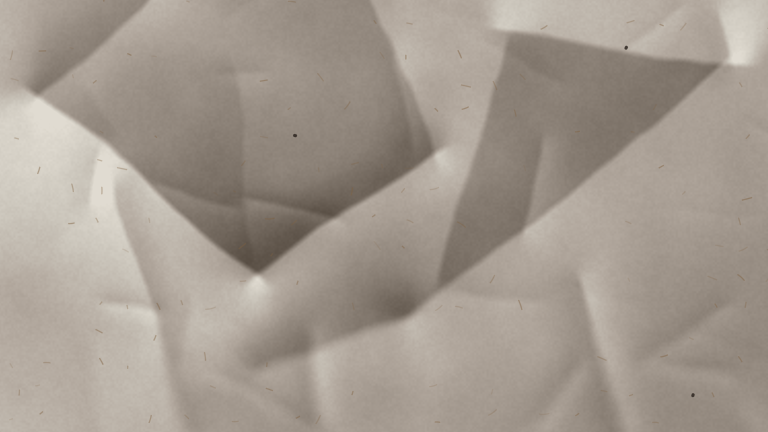
Write a Shadertoy shader that draws this texture.

```glsl
#define PAPER_TONE 0.635
#define FOLD_CONTRAST 1.0
#define FOLD_SOFTNESS 0.009
#define WRINKLE_SIZE 0.24
#define WRINKLE_CONTRAST 0.085
#define GRAIN_CONTRAST 0.035
#define FIBRE_CELL 0.065
#define FIBRE_DENSITY 0.3
#define FIBRE_COLOUR vec3(0.50, 0.38, 0.25)
#define SPECK_COLOUR vec3(0.17, 0.14, 0.12)

const int FOLD_COUNT = 11;

// Main folds: start and end points in units of the canvas height
const vec4 FOLD_LINE[FOLD_COUNT] = vec4[FOLD_COUNT](
    vec4(0.09, 0.78, 0.61, 0.37), vec4(0.61, 0.37, 1.02, 0.64),
    vec4(0.86, 1.02, 1.02, 0.64), vec4(1.18, 0.88, 1.03, 0.37),
    vec4(0.95, 0.27, 1.67, 0.83), vec4(0.95, 0.27, 0.62, 0.15),
    vec4(1.18, 0.92, 1.72, 0.83), vec4(0.10, 0.78, 0.35, 1.00),
    vec4(0.28, 0.54, 0.44, 0.00), vec4(0.54, 0.83, 0.60, 0.42),
    vec4(1.35, 0.35, 1.45, 0.00));

// Tone on the left, tone on the right, reach of the shading
const vec3 FOLD_TONE[FOLD_COUNT] = vec3[FOLD_COUNT](
    vec3(-0.13, 0.13, 0.27), vec3(-0.13, 0.13, 0.09),
    vec3(0.05, -0.07, 0.22), vec3(-0.07, 0.06, 0.13),
    vec3(-0.11, 0.06, 0.22), vec3(0.05, -0.12, 0.10),
    vec3(0.16, -0.03, 0.26), vec3(-0.07, 0.09, 0.11),
    vec3(-0.10, 0.03, 0.07), vec3(0.00, -0.05, 0.18),
    vec3(0.10, -0.05, 0.07));

float hash(vec2 p) {
    vec3 q = fract(p.xyx * 0.1031);
    q += dot(q, q.yzx + 33.33);
    return fract((q.x + q.y) * q.z);
}

vec2 hash2(vec2 p) {
    return vec2(hash(p), hash(p + 57.3));
}

float noise(vec2 p) {
    vec2 i = floor(p), f = fract(p);
    f = f * f * (3.0 - 2.0 * f);
    return mix(mix(hash(i), hash(i + vec2(1, 0)), f.x),
               mix(hash(i + vec2(0, 1)), hash(i + vec2(1, 1)), f.x), f.y);
}

float fbm(vec2 p) {
    float sum = 0.0, weight = 0.5;
    for (int i = 0; i < 4; i++) {
        sum += weight * noise(p);
        p = mat2(1.6, 1.2, -1.2, 1.6) * p + 7.1;
        weight *= 0.5;
    }
    return sum / 0.9375;
}

// A crease with a different tone on each side, fading outwards and past its ends
float fold(vec2 p, vec4 line, vec2 tone, float reach, float softness) {
    vec2 dir = line.zw - line.xy, q = p - line.xy;
    float len = length(dir);
    dir /= len;
    float along = dot(q, dir), side = dot(q, vec2(-dir.y, dir.x));
    float past = max(0.0, max(-along, along - len)) / (0.03 + 0.5 * abs(side));
    float fade = exp(-side * side / (reach * reach) - past * past);
    return fade * mix(tone.y, tone.x, smoothstep(-softness, softness, side));
}

// Small scattered creases, one per cell
float wrinkles(vec2 p, float softness) {
    vec2 cell = floor(p / WRINKLE_SIZE);
    float sum = 0.0;
    for (int y = -1; y <= 1; y++)
    for (int x = -1; x <= 1; x++) {
        vec2 id = cell + vec2(x, y) + 40.0;
        vec2 centre = (id - 40.0 + hash2(id)) * WRINKLE_SIZE;
        vec2 rnd = hash2(id + 11.7);
        float angle = 0.75 + 3.0 * (rnd.x - 0.5);
        vec2 halfDir = vec2(cos(angle), sin(angle)) * WRINKLE_SIZE * mix(0.15, 0.42, rnd.y);
        float strength = WRINKLE_CONTRAST * pow(hash(id + 23.1), 1.5);
        sum += fold(p, vec4(centre - halfDir, centre + halfDir),
                    strength * vec2(-0.8, 1.0), WRINKLE_SIZE * mix(0.1, 0.28, rnd.x), softness);
    }
    return sum;
}

// Short tan fibres and a few dark specks
vec3 addFibres(vec3 colour, vec2 p, float pixel) {
    vec2 id = floor(p / FIBRE_CELL) + 90.0;
    vec2 rnd = hash2(id + 3.9);
    vec2 q = (fract(p / FIBRE_CELL) - mix(vec2(0.3), vec2(0.7), hash2(id))) * FIBRE_CELL;
    float angle = 6.2832 * rnd.x, isSpeck = step(0.985, rnd.y);
    vec2 dir = vec2(cos(angle), sin(angle));
    float halfLen = mix(0.002 + 0.009 * hash(id + 8.2), 0.001, isSpeck);
    float along = dot(q, dir), bend = 20.0 * along * along * (rnd.x - 0.5);
    float dist = length(vec2(max(abs(along) - halfLen, 0.0), dot(q, vec2(-dir.y, dir.x)) + bend));
    float width = mix(0.0009, 0.003, isSpeck);
    float mask = 1.0 - smoothstep(width - 0.5 * pixel, width + pixel, dist);
    float shown = max(step(rnd.y, FIBRE_DENSITY) * mix(0.15, 0.5, hash(id + 5.5)), isSpeck * 0.85);
    return mix(colour, mix(FIBRE_COLOUR, SPECK_COLOUR, isSpeck), mask * shown);
}

void mainImage(out vec4 fragColor, in vec2 fragCoord) {
    vec2 p = fragCoord / iResolution.y;
    float pixel = 1.0 / iResolution.y;
    vec2 bent = p + 0.045 * (vec2(noise(p * 4.0), noise(p * 4.0 + 31.0)) - 0.5)
                  + 0.007 * (vec2(noise(p * 19.0), noise(p * 19.0 + 13.0)) - 0.5);

    // Broad light, with focus lost towards the bottom
    float blur = 1.0 + 2.5 * (1.0 - smoothstep(0.0, 0.4, p.y));
    float tone = PAPER_TONE + 0.10 * exp(-3.0 * p.x);
    tone -= 0.07 * smoothstep(0.9, 1.6, p.x) * (1.0 - p.y);
    tone += 0.16 * (fbm(bent * 3.2 + 4.0) - 0.5);

    // Folds and wrinkles
    for (int i = 0; i < FOLD_COUNT; i++) {
        vec3 t = FOLD_TONE[i];
        tone += FOLD_CONTRAST * fold(bent, FOLD_LINE[i], t.xy, t.z, FOLD_SOFTNESS * blur);
    }
    tone += wrinkles(bent, FOLD_SOFTNESS * blur);

    // Fine paper grain
    float grain = 0.6 * noise(p * 210.0) + 0.4 * noise(mat2(0.8, 0.6, -0.6, 0.8) * p * 95.0);
    tone += GRAIN_CONTRAST * (grain - 0.5);

    // Warm grey, slightly more neutral in the lights
    tone = clamp(tone, 0.22, 0.88);
    float warmth = 0.04 - 0.02 * smoothstep(0.68, 0.82, tone);
    vec3 colour = vec3(tone, tone - warmth, tone - warmth - 0.04);
    fragColor = vec4(addFibres(colour, p, pixel), 1.0);
}
```
